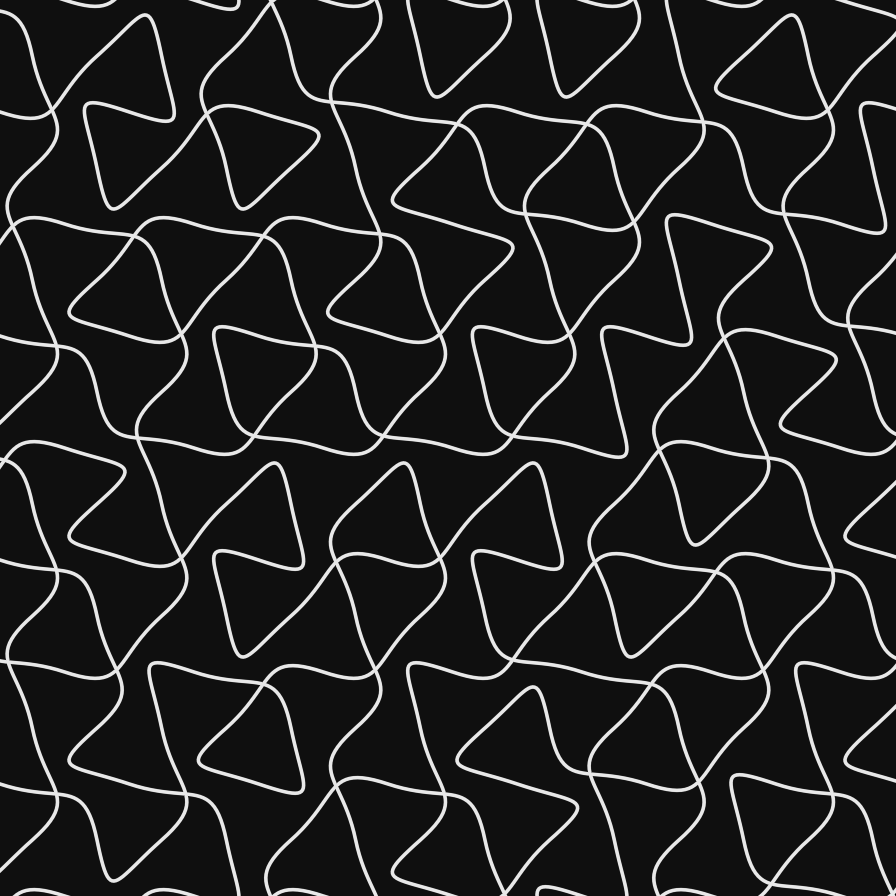
A WebGL 2 fragment shader for this pattern:

```glsl
#version 300 es
precision highp float;

// Hexagonal Truchet weave: thin pale strands wander over a dark ground.
// Each hexagon joins its six edge midpoints by three cubic curves, one tight
// bend and two crossing sweeps, turned at random by multiples of 60 degrees.

uniform vec2 u_resolution;
out vec4 fragColor;

const vec3 GROUND = vec3(0.06);
const vec3 STRAND = vec3(0.91);

const float ROWS = 8.0;           // hexagon rows per canvas height
const float HALF_WIDTH = 0.0139;  // strand half width, in hexagon widths
const float TILT = 0.32;          // clockwise lean of strands at the edges
const float REACH = 0.51;         // length of the curve handles
const int SEGMENTS = 24;          // straight pieces per curve

const float SQRT3 = 1.7320508;
const float SIXTH_TURN = 1.0471976;

float hash(vec2 p) {
    return fract(sin(dot(p, vec2(127.1, 311.7))) * 43758.5453);
}

vec2 direction(float angle) {
    return vec2(cos(angle), sin(angle));
}

// Offset of p from the centre of the nearest hexagon of width 1.
vec2 hexLocal(vec2 p) {
    vec2 period = vec2(1.0, SQRT3);
    vec2 even = p - period * floor(p / period + 0.5);
    vec2 odd = p - period * (floor(p / period) + 0.5);
    return dot(even, even) < dot(odd, odd) ? even : odd;
}

float segmentDistance(vec2 p, vec2 a, vec2 b) {
    vec2 pa = p - a;
    vec2 ba = b - a;
    return length(pa - ba * clamp(dot(pa, ba) / dot(ba, ba), 0.0, 1.0));
}

vec2 cubic(vec2 a, vec2 b, vec2 c, vec2 d, float t) {
    float s = 1.0 - t;
    return s * s * s * a + 3.0 * s * t * (s * b + t * c) + t * t * t * d;
}

// Distance to the strand joining two edge midpoints, numbered 0 to 5.
float strandDistance(vec2 p, float fromEdge, float toEdge) {
    float startAngle = fromEdge * SIXTH_TURN;
    float endAngle = toEdge * SIXTH_TURN;
    vec2 start = 0.5 * direction(startAngle);
    vec2 end = 0.5 * direction(endAngle);
    vec2 startHandle = start - REACH * direction(startAngle - TILT);
    vec2 endHandle = end - REACH * direction(endAngle - TILT);

    float nearest = 1e3;
    vec2 previous = start;
    for (int i = 1; i <= SEGMENTS; i++) {
        float t = float(i) / float(SEGMENTS);
        vec2 current = cubic(start, startHandle, endHandle, end, t);
        nearest = min(nearest, segmentDistance(p, previous, current));
        previous = current;
    }
    return nearest;
}

void main() {
    // Hexagon units: width 1, row spacing sqrt(3) / 2
    float scale = ROWS * 0.5 * SQRT3;
    vec2 p = gl_FragCoord.xy / u_resolution.y * scale;
    float pixel = scale / u_resolution.y;

    // Random turn of this tile
    vec2 local = hexLocal(p);
    vec2 tile = floor((p - local) * vec2(2.0, 2.0 / SQRT3) + 0.5);
    float turn = floor(6.0 * hash(tile + 3.0));

    // One tight bend and two crossing sweeps
    float d = strandDistance(local, turn, turn + 1.0);
    d = min(d, strandDistance(local, turn + 2.0, turn + 4.0));
    d = min(d, strandDistance(local, turn + 3.0, turn + 5.0));

    float ink = 1.0 - smoothstep(-0.65 * pixel, 0.65 * pixel, d - HALF_WIDTH);
    fragColor = vec4(mix(GROUND, STRAND, ink), 1.0);
}
```
